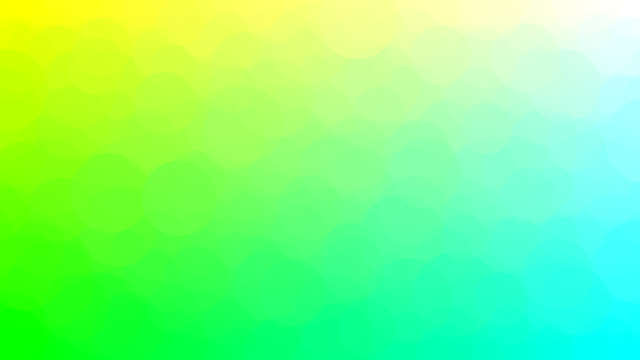
A WebGL 1 fragment shader for this background:

```glsl
precision highp float;
// Translucent overlapping discs over a green, yellow, cyan and white gradient.

uniform vec2 u_resolution;

const int DISC_COUNT = 230;
const float MIN_RADIUS = 0.035;
const float MAX_RADIUS = 0.122;
const float MARGIN = 0.06;

// Two pseudo-random values in 0..1 from one seed
vec2 hash2(float seed) {
  vec3 q = fract(vec3(seed) * vec3(0.1031, 0.1030, 0.0973));
  q += dot(q, q.yzx + 33.33);
  return fract((q.xx + q.yz) * q.zy);
}

// Evenly spread sequence over the unit square
vec2 spread(float index) {
  return fract(vec2(0.5) + index * vec2(0.75488, 0.56984));
}

// Red rises with height, blue rises to the right, green stays full
vec3 fieldColor(vec2 uv) {
  vec2 tone = clamp((uv - 0.5) * 1.08 + 0.5, 0.0, 1.0);
  return vec3(tone.y, 1.0, tone.x);
}

// Antialiased coverage of a disc
float discMask(vec2 p, vec2 center, float radius, float pixel) {
  return 1.0 - smoothstep(-pixel, pixel, length(p - center) - radius);
}

// Blend one disc, tinted by the field near its center
vec3 addDisc(vec3 base, vec2 p, float index, float aspect, float pixel) {
  vec2 jitter = hash2(index + 17.0);
  vec2 style = hash2(index + 431.0);
  vec2 uv = mix(vec2(-MARGIN), vec2(1.0 + MARGIN), spread(index));
  uv += (jitter - 0.5) * 0.07;

  float radius = mix(MIN_RADIUS, MAX_RADIUS, style.x);
  float opacity = mix(0.28, 0.55, style.y);
  vec3 tint = fieldColor(uv - vec2(0.0, 0.015));
  vec2 center = uv * vec2(aspect, 1.0);
  return mix(base, tint, opacity * discMask(p, center, radius, pixel));
}

void main() {
  vec2 uv = gl_FragCoord.xy / u_resolution;
  float aspect = u_resolution.x / u_resolution.y;
  float pixel = 0.75 / u_resolution.y;
  vec2 p = uv * vec2(aspect, 1.0);

  // Smooth backdrop, then the layered discs
  vec3 color = fieldColor(uv);
  for (int i = 0; i < DISC_COUNT; i++) {
    color = addDisc(color, p, float(i), aspect, pixel);
  }
  gl_FragColor = vec4(color, 1.0);
}
```
